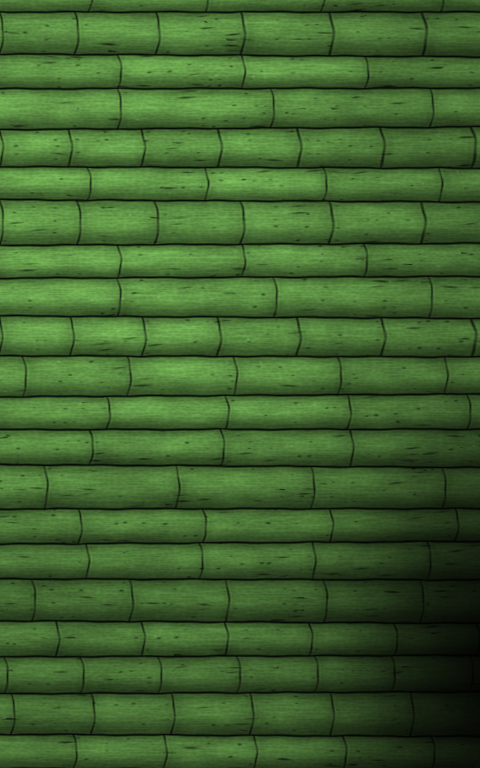
A Shadertoy shader for this texture:

```glsl
// Stacked horizontal green bamboo poles with ringed joints, worn skin and light fading to the lower right.

const float CANVAS_HEIGHT = 1.6;   // in canvas widths
const float POLE_PITCH = 0.0787;
const vec3 BAMBOO_GREEN = vec3(0.65, 1.0, 0.474);

float hash(vec2 p) {
    return fract(sin(dot(p, vec2(127.1, 311.7))) * 4375.85);
}

vec2 hash2(vec2 p) {
    return vec2(hash(p), hash(p + 17.3));
}

// Cellular noise: distance to the nearest scattered point
float cellular(vec2 p) {
    vec2 cell = floor(p);
    float nearest = 2.0;
    for (int y = -1; y <= 1; y++)
        for (int x = -1; x <= 1; x++) {
            vec2 c = cell + vec2(x, y);
            nearest = min(nearest, length(c + hash2(c) - p));
        }
    return nearest;
}

// Sparse dashes of varied strength, at most one per grid cell
float dashes(vec2 p, vec2 cellSize, vec2 halfSize, float density, float seed, float px) {
    vec2 g = p / cellSize;
    vec2 id = floor(g) + seed;
    vec2 d = (fract(g) - mix(vec2(0.3), vec2(0.7), hash2(id))) * cellSize;
    d.y -= d.x * 0.24 * (hash(id + 3.1) - 0.35);
    vec2 size = halfSize * (0.35 + 0.65 * hash(id + 9.7));
    float dist = (length(d / size) - 1.0) * size.y;
    float strength = 0.4 + 0.6 * hash(id + 6.3);
    return strength * step(hash(id + 5.9), density) * (1.0 - smoothstep(-px, px, dist));
}

// Depth of a pole's upper edge below the canvas top
float poleEdge(float i, float x) {
    float rate = i < 9.5 ? 2.513 : 2.094;
    float tilt = 0.006 * sin(i * 1.7) * (x - 0.5);
    float wobble = 0.0007 * sin(x * 31.0 + i * 2.0) + 0.0004 * sin(x * 83.0 + i);
    return 0.0308 + POLE_PITCH * i + 0.0062 * cos(rate * (i - 1.1)) + tilt + wobble;
}

// Joint spacing (x), phase (y) and stretch (z): the upper poles recur every five rows
vec3 jointSpacing(float i) {
    if (i < 8.5) {
        float k = mod(i, 5.0);
        float spacing = 0.243 + 0.102 * sin(2.094 * k - 1.976) + 0.0044 * (1.5 - k);
        float phase = 0.87 + 0.17 * cos(2.094 * k) + 0.2 * max(0.0, 1.0 - abs(k - 1.0));
        return vec3(spacing, phase, 0.13 * step(spacing, 0.17));
    }
    return vec3(0.219 + 0.058 * sin(0.571 * (i - 9.0)), hash(vec2(i, 4.0)), 0.0);
}

// Signed distance in x to the nearest curved joint (x) and its index (y)
vec2 nearestJoint(float x, float v, float i) {
    vec3 spacing = jointSpacing(i);
    float bow = -0.03 * (v - 0.5) * (v - 0.5) + 0.0008 * sin(v * 11.0 + x * 40.0 + i);
    float along = x - bow - spacing.z * x * x;
    float index = floor(along / spacing.x - spacing.y + 0.5);
    float jitter = 0.03 * (hash(vec2(index, i)) - 0.5);
    return vec2(along - (index + spacing.y + jitter) * spacing.x, index);
}

float band(float d, float halfWidth, float soft) {
    return 1.0 - smoothstep(halfWidth - soft, halfWidth + soft, abs(d));
}

// Light strongest at upper left, lost in a shadow at lower right
float sceneLight(float x, float depth) {
    float light = 0.63 - 0.16 * smoothstep(0.55, 1.4, depth) - 0.16 * smoothstep(0.4, 1.0, x);
    float corner = length(vec2(x - 1.08, 0.75 * (depth - 1.42)));
    return light * mix(0.1, 1.0, smoothstep(0.0, 0.52, corner));
}

// Skin brightness: fibres, grain, blotches, dark scars and pale flecks
float skinWear(vec2 p, float i, float px) {
    vec2 q = p + vec2(i * 0.37, 0.0);
    float fibre = cellular(q * vec2(16.0, 190.0));
    float grain = cellular(q * vec2(90.0, 170.0));
    float blotch = cellular(q * vec2(6.0, 19.0) + 0.1 * sin(q.yx * 70.0));
    float tone = 0.95 + 0.16 * (fibre - 0.45) + 0.14 * (grain - 0.45) - 0.2 * (blotch - 0.45);
    float worn = smoothstep(0.45, 0.85, blotch);
    float scars = dashes(q, vec2(0.05, 0.012), vec2(0.015, 0.0021), 0.03 + 0.3 * worn, 2.0, px);
    float pits = dashes(q, vec2(0.021, 0.014), vec2(0.0042, 0.002), 0.13, 41.0, px);
    float flecks = dashes(q, vec2(0.035, 0.022), vec2(0.0028, 0.002), 0.12, 83.0, px);
    return tone * (1.0 - 0.7 * max(scars, 0.8 * pits)) + 0.2 * flecks;
}

void mainImage(out vec4 fragColor, in vec2 fragCoord) {
    vec2 p = fragCoord / iResolution.xy * vec2(1.0, CANVAS_HEIGHT);
    float px = 1.0 / iResolution.x;
    float depth = CANVAS_HEIGHT - p.y;

    // Find the pole and the position v across it, 0 at its top
    float i = floor((depth - 0.0308) / POLE_PITCH);
    if (depth < poleEdge(i, p.x)) i -= 1.0;
    else if (depth >= poleEdge(i + 1.0, p.x)) i += 1.0;
    float top = poleEdge(i, p.x);
    float bottom = poleEdge(i + 1.0, p.x);
    float v = (depth - top) / (bottom - top);
    vec2 joint = nearestJoint(p.x, v, i);

    // Round body and thin dark seam, narrower where the joints swell
    float body = mix(0.7, 1.0, smoothstep(0.0, 0.28, v)) * (1.0 - 0.48 * smoothstep(0.45, 1.0, v));
    float seamDist = min(depth - top, bottom - depth);
    float seamWidth = 0.0034 - 0.0014 * band(joint.x, 0.012, 0.01);
    float seam = smoothstep(-0.0006, seamWidth + 0.5 * px, seamDist);

    // Dark joint groove with a pale rim and a soft stain
    float groove = band(joint.x, 0.0013, px + 0.0006) * (0.6 + 0.2 * sin(v * 9.0 + i * 2.4));
    float rim = band(joint.x - 0.005, 0.0015, 0.002) + 0.6 * band(joint.x + 0.005, 0.001, 0.002);
    float stain = exp(-abs(joint.x) * 90.0);

    float segment = joint.y + step(0.0, joint.x);
    float tone = 0.93 + 0.12 * hash(vec2(i, 7.0)) + 0.06 * hash(vec2(segment, i + 30.0));
    float skin = skinWear(p, i, px) * (1.0 - 0.18 * stain) + 0.09 * rim;
    float value = sceneLight(p.x, depth) * body * tone * skin * (1.0 - groove);
    fragColor = vec4(BAMBOO_GREEN * value * mix(0.1, 1.0, seam), 1.0);
}
```
